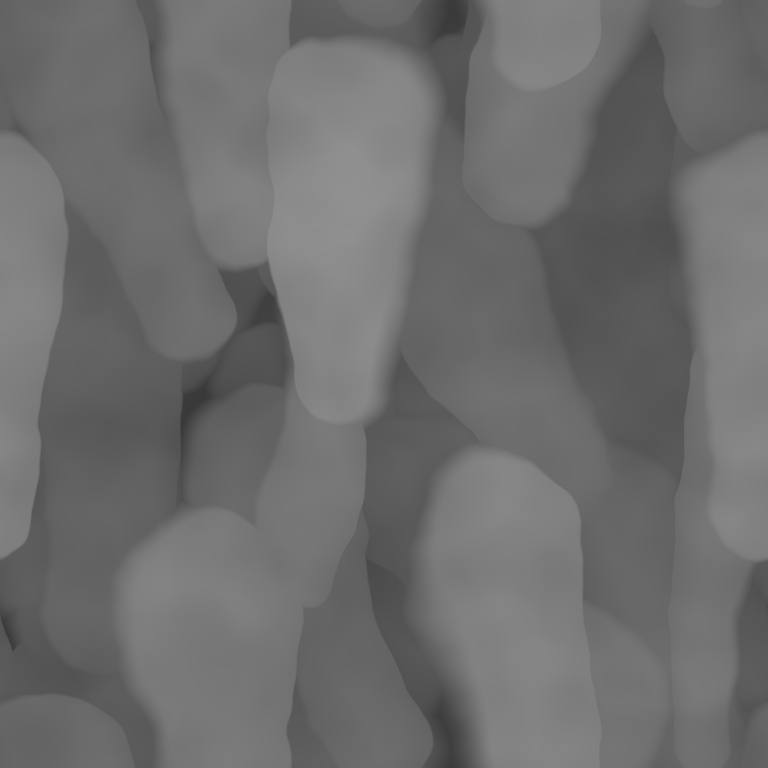
Reproduce this texture map procedurally as a Shadertoy shader.

```glsl
// Tiling grey height map of overlapping, rounded, mostly upright rock ribs.
#define RIB_COUNT 32
#define LOW_LEVEL 0.328
#define HIGH_LEVEL 0.545
#define FLOOR_LEVEL 0.235
#define CLIFF_DEPTH 0.25
#define DOME_DROP 0.03
#define LEAN -0.16
#define WARP 0.035
#define MOTTLE 0.045
#define FACET 0.035
#define BLEND 0.010

// Integer hash giving three values from 0 to 1.
vec3 hash3(ivec3 cell) {
    uvec3 v = uvec3(cell) * 1664525u + 1013904223u;
    v.x += v.y * v.z; v.y += v.z * v.x; v.z += v.x * v.y;
    v ^= v >> 16u;
    v.x += v.y * v.z; v.y += v.z * v.x; v.z += v.x * v.y;
    return vec3(v >> 8u) / 16777216.0;
}

// Two-channel value noise that wraps after "period" cells.
vec2 noise(vec2 uv, int period, int seed) {
    vec2 p = uv * float(period), f = fract(p);
    ivec2 lo = ivec2(mod(floor(p), float(period)));
    ivec2 hi = (lo + 1) % period;
    f = f * f * f * (f * (f * 6.0 - 15.0) + 10.0);
    vec2 a = hash3(ivec3(lo, seed)).xy;
    vec2 b = hash3(ivec3(hi.x, lo.y, seed)).xy;
    vec2 c = hash3(ivec3(lo.x, hi.y, seed)).xy;
    vec2 d = hash3(ivec3(hi, seed)).xy;
    return mix(mix(a, b, f.x), mix(c, d, f.x), f.y) - 0.5;
}

// Distance to the nearest scattered point; its borders form faint ridges.
float facets(vec2 uv, int period, int seed) {
    vec2 p = uv * float(period), base = floor(p);
    float nearest = 2.0;
    for (int y = -1; y <= 1; y++)
    for (int x = -1; x <= 1; x++) {
        vec2 cell = base + vec2(x, y);
        vec2 jitter = hash3(ivec3(ivec2(mod(cell, float(period))), seed)).xy;
        nearest = min(nearest, length(cell + jitter - p));
    }
    return nearest;
}

float smoothMax(float a, float b, float k) {
    float h = max(k - abs(a - b), 0.0) / k;
    return max(a, b) + h * h * k * 0.25;
}

// Height of one tapered rib; higher ranks stand taller and more upright.
float ribHeight(vec2 uv, int index) {
    float rank = float(index) / float(RIB_COUNT - 1);
    vec3 place = hash3(ivec3(index, 17, 5));
    vec3 shape = hash3(ivec3(index, 41, 9));
    vec2 center = fract(float(index) * vec2(0.7549, 0.5698) + 0.16 * place.xy);
    vec2 q = uv - center;
    q -= round(q);

    float angle = LEAN + mix(2.2, 0.65, rank) * (place.z - 0.5);
    vec2 axis = vec2(sin(angle), cos(angle));
    float along = dot(q, axis);
    float across = dot(q, vec2(axis.y, -axis.x));
    float halfLength = mix(0.14, 0.28, shape.x);
    float taper = clamp(along / halfLength, -1.0, 1.0);
    float radius = mix(0.06, 0.108, shape.y) * (1.0 + 0.22 * taper);
    float beyond = along - clamp(along, -halfLength, halfLength);
    float t = length(vec2(across, beyond)) / radius;

    // One flank is a crisp cliff, the other fades away.
    float flank = across * (shape.z < 0.3 ? -1.0 : 1.0);
    float softness = mix(0.75, 0.09, smoothstep(-radius, radius, flank));
    float cliff = smoothstep(1.0 - 0.5 * softness, 1.0 + 0.5 * softness, t);
    float level = mix(LOW_LEVEL, HIGH_LEVEL, rank * rank * rank);
    return level - DOME_DROP * t * t + 0.015 * taper * (place.x - 0.5)
         - CLIFF_DEPTH * cliff;
}

void mainImage(out vec4 fragColor, in vec2 fragCoord) {
    vec2 uv = fragCoord / iResolution.xy;

    // Bend the outlines at three scales.
    vec2 bent = uv + WARP * noise(uv, 6, 1) + 0.4 * WARP * noise(uv, 15, 2)
              + 0.14 * WARP * noise(uv, 40, 3);

    // Stack the ribs over a dark floor.
    float height = FLOOR_LEVEL + 0.12 * noise(uv, 5, 4).x;
    for (int i = 0; i < RIB_COUNT; i++)
        height = smoothMax(height, ribHeight(bent, i), BLEND);

    // Soft mottling and faint facets.
    height += MOTTLE * (noise(bent, 7, 6).x + 0.5 * noise(bent, 16, 7).x);
    height += FACET * (facets(bent, 9, 8) - 0.42);
    height += 0.3 * FACET * (facets(bent, 21, 10) - 0.42);

    fragColor = vec4(vec3(clamp(height, 0.0, 1.0)), 1.0);
}
```
